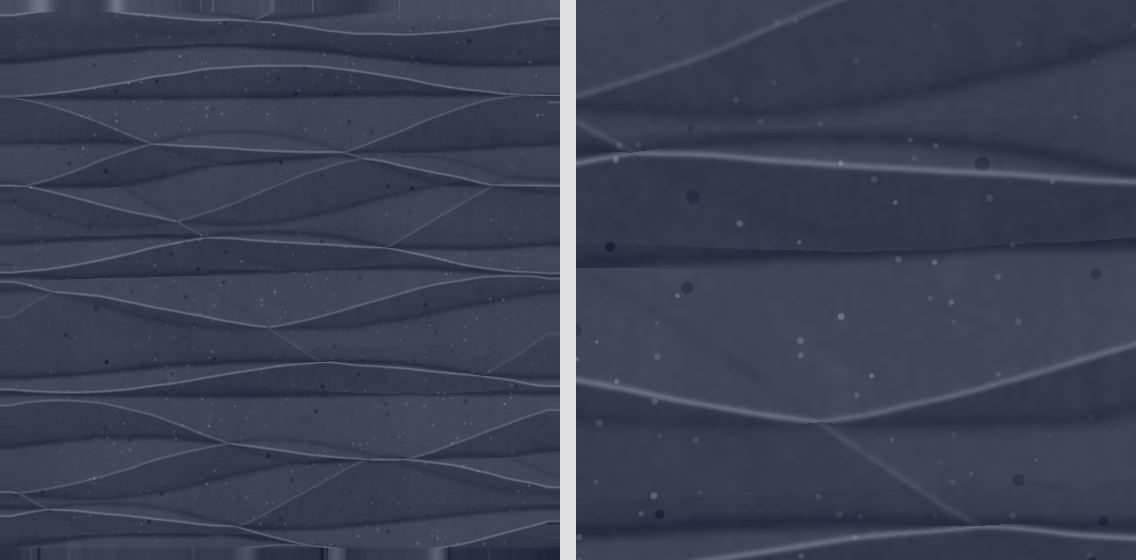
Left: the whole. Right: its middle third, enlarged.
A WebGL 1 fragment shader for this texture:

```glsl
precision highp float;
// Slate-blue folded sheet: a horizontally stretched, x-periodic cell pattern.
// Borders of nearest cells form pale creases, borders of second-nearest cells
// form soft dark folds; mottling, scratches and dust lie on top.

#define CELLS 15            // cell seeds, stacked from bottom to top
#define BEND 0.0038         // how strongly the borders wave sideways
#define JITTER 1.3          // vertical irregularity of the seeds
#define CREASE_WIDTH 0.0021
#define CREASE_GAIN 0.17
#define FOLD_WIDTH 0.0055
#define FOLD_GAIN 0.055
#define SHADE_GAIN 0.024    // tone step between the two sides of a crease
#define MARGIN 0.021        // smeared rim
#define BASE_COLOR vec3(0.238, 0.248, 0.322)

const float TAU = 6.2831853;

uniform vec2 u_resolution;

float hash(vec2 p) {
  vec3 q = fract(vec3(p.xyx) * 0.1031);
  q += dot(q, q.yzx + 33.33);
  return fract((q.x + q.y) * q.z);
}

float noise(vec2 p) {
  vec2 i = floor(p), f = fract(p);
  f = f * f * (3.0 - 2.0 * f);
  return mix(mix(hash(i), hash(i + vec2(1.0, 0.0)), f.x),
             mix(hash(i + vec2(0.0, 1.0)), hash(i + 1.0), f.x), f.y);
}

float fbm(vec2 p) {
  float sum = 0.0, gain = 0.5;
  for (int i = 0; i < 5; i++) {
    sum += gain * noise(p);
    p = p * 2.03 + 17.1;
    gain *= 0.5;
  }
  return sum;
}

// Scattered soft discs, at most one per grid square.
float specks(vec2 p, float grid, float chance, float radius, float blur) {
  vec2 id = floor(p * grid);
  vec2 center = (id + 0.25 + 0.5 * vec2(hash(id + 3.7), hash(id + 71.3))) / grid;
  float size = radius * (0.4 + 0.6 * hash(id + 19.9));
  float present = step(hash(id + 41.1), chance) * (0.4 + 0.6 * hash(id + 8.3));
  return present * (1.0 - smoothstep(size - blur, size + blur, length(p - center)));
}

// Seed record: squared distance, seed height, x slope of that distance.
vec3 seed(vec2 p, float i) {
  float y = (i + 0.5 + JITTER * (hash(vec2(i, 5.0)) - 0.5)) / float(CELLS);
  float angle = TAU * (p.x - fract(i * 0.618 + 0.25 * hash(vec2(i, 9.0))));
  float dy = p.y - y;
  return vec3(dy * dy + BEND * (1.0 - cos(angle)), y, BEND * TAU * sin(angle));
}

// Distance to the border where two seeds are equally near.
float borderDistance(vec3 a, vec3 b) {
  vec2 slope = vec2(b.z - a.z, 2.0 * (a.y - b.y));
  return (b.x - a.x) / max(length(slope), 0.004);
}

float bell(float x) { return exp(-x * x); }

void main() {
  vec2 uv = gl_FragCoord.xy / u_resolution;
  float pixel = 1.0 / min(u_resolution.x, u_resolution.y);
  vec2 p = clamp(uv, MARGIN, 1.0 - MARGIN);   // clamping smears the rim
  vec2 w = p + vec2(0.0, 0.003 * (noise(p * 22.0) - 0.5));

  // Three nearest seeds
  vec3 first = vec3(9.0), second = vec3(9.0), third = vec3(9.0);
  for (int i = -1; i <= CELLS; i++) {
    vec3 s = seed(w, float(i));
    if (s.x < first.x) { third = second; second = first; first = s; }
    else if (s.x < second.x) { third = second; second = s; }
    else if (s.x < third.x) { third = s; }
  }

  // Pale creases and dark folds; steep ones are fainter
  float creaseDist = borderDistance(first, second);
  float foldDist = borderDistance(second, third);
  float creasePower = clamp(abs(first.y - second.y) * 11.0, 0.12, 1.0);
  float foldPower = clamp(abs(second.y - third.y) * 7.0, 0.0, 1.0);
  float crease = creasePower * bell(creaseDist / max(CREASE_WIDTH, 0.8 * pixel));
  float fold = foldPower * bell(foldDist / FOLD_WIDTH);

  // Tone: darker under a crease, fading down into the fold, lighter beyond it
  float side = clamp((first.y - second.y) * 14.0, -1.0, 1.0);
  float tone = SHADE_GAIN * side * smoothstep(0.0, 0.003, creaseDist);
  tone *= mix(1.0, smoothstep(0.0, 0.007, foldDist), foldPower);
  float above = foldDist * sign(second.y - third.y);
  tone -= 0.026 * foldPower * smoothstep(-0.004, 0.003, above)
        * exp(-max(above, 0.0) / 0.024);
  tone += CREASE_GAIN * crease - FOLD_GAIN * fold;

  // Mottling, vertical brush streaks and fine grain
  tone += 0.05 * (fbm(p * vec2(5.0, 7.0) + 4.0) - 0.48);
  tone += 0.016 * (fbm(p * vec2(75.0, 9.0)) - 0.48);
  tone += 0.016 * (noise(p * 210.0) - 0.5);

  // Dust, pits and faint round stains
  float dusty = smoothstep(0.35, 0.65, fbm(p * 6.0 + 31.0));
  tone += 0.13 * specks(p, 85.0, 0.09, 0.0022, pixel) * (0.35 + dusty);
  tone -= 0.09 * specks(p + 0.37, 42.0, 0.05, 0.0045, 1.2 * pixel);
  tone += 0.014 * specks(p + 0.71, 17.0, 0.12, 0.014, 0.002);
  tone -= 0.012 * specks(p + 0.13, 14.0, 0.12, 0.016, 0.002);

  // Lighter top rim, darker bottom rim
  tone += 0.035 * smoothstep(0.945, 0.98, uv.y);
  tone -= 0.035 * (1.0 - smoothstep(0.018, 0.024, uv.y));

  gl_FragColor = vec4(BASE_COLOR + tone * vec3(1.0, 1.0, 0.96), 1.0);
}
```
